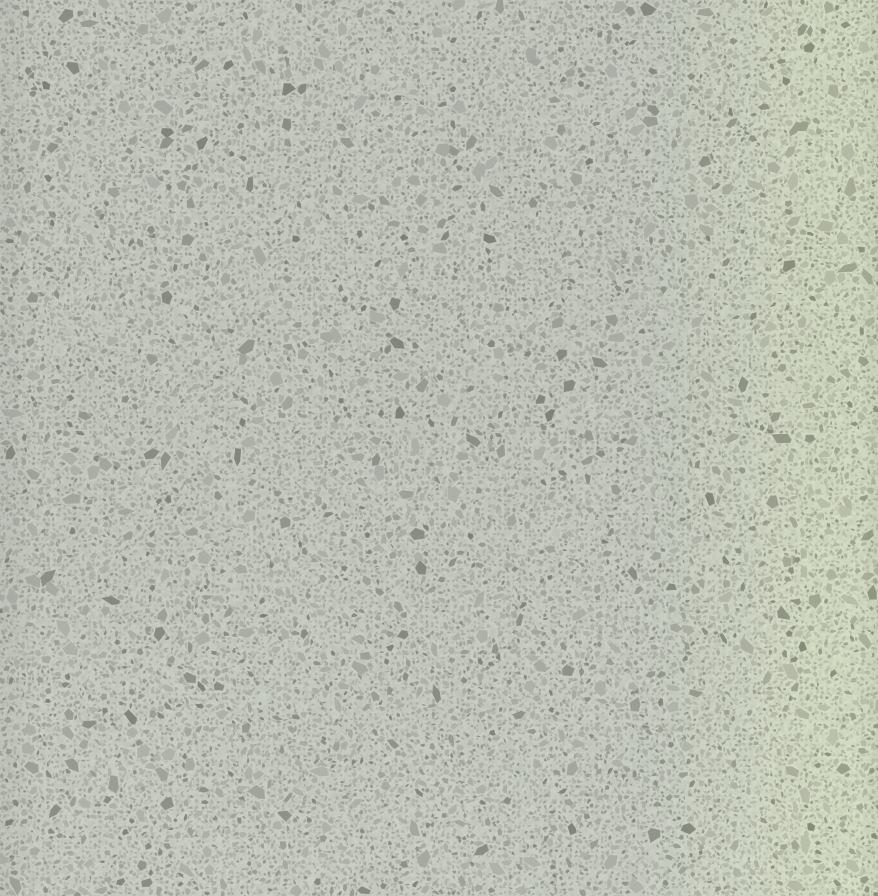
Give the GLSL for this texture, as a Shadertoy shader.

```glsl
// Pale grey engineered quartz: angular stone chips of several sizes in light resin.

const float TAU = 6.2832;
const vec3 RESIN = vec3(0.772, 0.782, 0.750);
const vec3 PALE_CHIP = vec3(0.690, 0.697, 0.668);
const vec3 DARK_CHIP = vec3(0.450, 0.460, 0.420);
const vec3 RIM_LIGHT = vec3(0.805, 0.815, 0.780);

vec4 hash4(vec2 p) {
    vec4 h = fract(p.xyxy * vec4(0.1031, 0.1030, 0.0973, 0.1099));
    h += dot(h, h.wzxy + 33.33);
    return fract((h.xxyz + h.yzzw) * h.zywx);
}

float valueNoise(vec2 p) {
    vec2 cell = floor(p);
    vec2 f = fract(p);
    f = f * f * (3.0 - 2.0 * f);
    float low = mix(hash4(cell).x, hash4(cell + vec2(1, 0)).x, f.x);
    float high = mix(hash4(cell + vec2(0, 1)).x, hash4(cell + vec2(1, 1)).x, f.x);
    return mix(low, high, f.y);
}

// Distance to a stretched five-sided chip with uneven edges.
float chipDistance(vec2 p, float radius, float angle, vec4 uneven) {
    float c = cos(angle), s = sin(angle);
    p = mat2(c, -s, s, c) * p;
    float stretch = mix(1.0, 1.45, uneven.x);
    p *= vec2(1.0 / stretch, stretch);
    float d = -1.0;
    for (int i = 0; i < 5; i++) {
        float side = float(i);
        float wobble = fract(uneven.y * 7.3 + side * 0.618 + uneven.z * side);
        float a = (side + 0.55 * (wobble - 0.5)) * TAU / 5.0;
        float reach = radius * mix(0.72, 1.2, fract(wobble * 5.7 + uneven.w));
        d = max(d, dot(p, vec2(cos(a), sin(a))) - reach);
    }
    return d;
}

// Returns distance in canvas units and the random shade of the nearest chip.
vec2 chipLayer(vec2 uv, float cells, float density, vec2 radii, float seed) {
    vec2 p = uv * cells;
    vec2 home = floor(p);
    vec2 nearest = vec2(1.0, 0.0);
    for (int y = -1; y <= 1; y++) {
        for (int x = -1; x <= 1; x++) {
            vec2 cell = home + vec2(x, y);
            vec4 place = hash4(cell + seed);
            if (place.z > density) continue;
            vec4 form = hash4(cell + seed + 57.0);
            vec4 uneven = hash4(cell + seed + 131.0);
            vec2 centre = cell + 0.5 + 0.7 * (place.xy - 0.5);
            float radius = mix(radii.x, radii.y, form.x * form.x);
            float d = chipDistance(p - centre, radius, form.y * TAU, uneven);
            if (d < nearest.x) nearest = vec2(d, form.z);
        }
    }
    return vec2(nearest.x / cells, nearest.y);
}

vec3 addChips(vec3 color, vec2 chip, float blur, float rim, float darkness) {
    float halo = 1.0 - smoothstep(0.0006, 0.0034, chip.x);
    color = mix(color, RIM_LIGHT, rim * halo);
    vec3 stone = mix(PALE_CHIP, DARK_CHIP, darkness * pow(chip.y, 3.0));
    return mix(color, stone, 1.0 - smoothstep(-blur, blur, chip.x));
}

// Neutral light on the left, a warm green glow along the right side.
vec3 slabLight(vec2 p) {
    float glow = smoothstep(0.70, 0.97, p.x);
    vec3 light = mix(vec3(0.982, 0.992, 0.988), vec3(1.05, 1.073, 0.995), glow);
    float edge = smoothstep(0.0, 0.05, p.x) * smoothstep(1.0, 0.975, p.x);
    light *= mix(0.965, 1.0, edge);
    return light * mix(1.012, 0.995, smoothstep(0.0, 0.6, p.y));
}

void mainImage(out vec4 fragColor, in vec2 fragCoord) {
    vec2 uv = fragCoord / iResolution.y;
    float blur = max(0.0009, 0.65 / iResolution.y);

    // Resin with fine and broad mottling
    float grit = valueNoise(uv * 260.0) - 0.5;
    float cloud = valueNoise(uv * 9.0 + 40.0) - 0.5;
    vec3 color = RESIN + 0.055 * grit + 0.010 * cloud;

    // Chips from fine sand to the largest stones
    vec2 sand = chipLayer(uv, 175.0, 0.85, vec2(0.22, 0.40), 11.0);
    vec2 small = chipLayer(uv, 98.0, 0.58, vec2(0.18, 0.36), 223.0);
    vec2 large = chipLayer(uv, 46.0, 0.50, vec2(0.13, 0.33), 419.0);
    color = addChips(color, sand, blur, 0.15, 0.65);
    color = addChips(color, small, blur, 0.45, 0.75);
    color = addChips(color, large, blur, 0.55, 0.80);

    fragColor = vec4(color * slabLight(fragCoord / iResolution.xy), 1.0);
}
```
